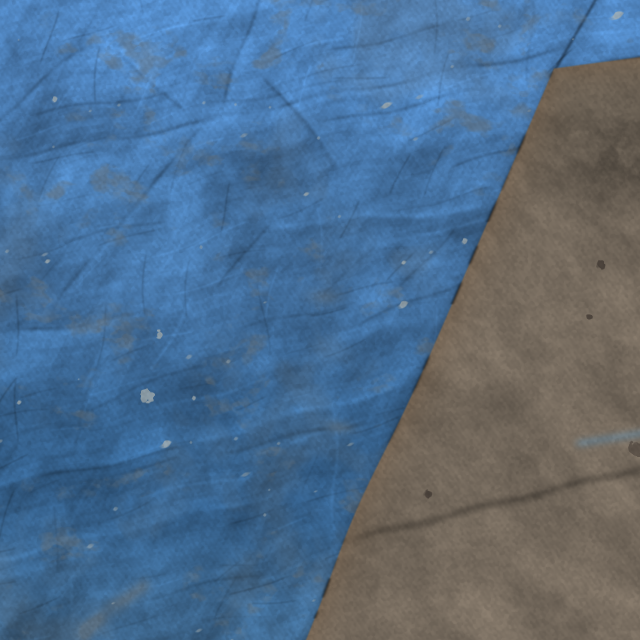
This texture is drawn by a WebGL 2 fragment shader. Its source:

```glsl
#version 300 es
precision highp float;
// A creased blue tarpaulin with paint flakes, partly covered by a worn brown board.
uniform vec2 u_resolution;
out vec4 fragColor;

// Long creases, each from xy to zw
const vec4 FOLDS[9] = vec4[9](
  vec4(-0.1, 0.735, 0.37, 0.818), vec4(0.3, 0.81, 0.92, 0.93), vec4(0.08, 0.52, 0.32, 0.81),
  vec4(0.54, 0.72, 0.41, 0.89), vec4(-0.05, 0.78, 0.14, 0.93), vec4(0.29, 0.82, 0.18, 0.93),
  vec4(0.34, 0.81, 0.41, 1.03), vec4(-0.1, 0.465, 0.24, 0.51), vec4(0.18, 0.26, 0.61, 0.35));
const vec4 RIDGES[4] = vec4[4](
  vec4(0.38, 0.645, 0.82, 0.68), vec4(-0.1, 0.225, 0.33, 0.315),
  vec4(0.28, 0.305, 0.68, 0.41), vec4(-0.1, 0.105, 0.46, 0.235));

vec2 hash2(vec2 p) {
  vec3 q = fract(p.xyx * vec3(0.1031, 0.103, 0.0973));
  q += dot(q, q.yzx + 33.33);
  return fract((q.xx + q.yz) * q.zy);
}
// Cellular noise with blended cells of tone -1..1
float softCells(vec2 p, float sharpness) {
  vec2 cell = floor(p);
  float tone = 0.0, total = 1e-5;
  for (int k = 0; k < 9; k++) {
    vec2 c = cell + vec2(k % 3 - 1, k / 3 - 1), h = hash2(c + 50.0), d = c + h - p;
    float w = exp(-sharpness * dot(d, d));
    tone += w * (fract(h.x * 7.3 + h.y * 11.7) * 2.0 - 1.0);
    total += w;
  }
  return tone / total;
}
float layers(vec2 p) {
  float sum = 0.0, amp = 0.5;
  for (int i = 0; i < 4; i++) {
    sum += amp * softCells(p, 7.0);
    p = mat2(1.6, 1.2, -1.2, 1.6) * p + 7.1;
    amp *= 0.65;
  }
  return sum;
}
// x: soft line along a segment, y: shading, positive to its left
vec2 crease(vec2 p, vec4 seg, float width) {
  vec2 ab = seg.zw - seg.xy, ap = p - seg.xy;
  float h = clamp(dot(ap, ab) / dot(ab, ab), 0.0, 1.0);
  float d = length(ap - ab * h) / width;
  float side = (ab.x * ap.y - ab.y * ap.x) / (length(ab) * width);
  float fade = smoothstep(0.0, 0.12, h) * smoothstep(1.0, 0.85, h);
  return fade * vec2(exp(-d * d), 0.4 * side * exp(-d * d * 0.15));
}
// Short scattered wrinkles, some dark and some light
float wrinkles(vec2 p, float count, float width) {
  float sum = 0.0;
  for (int k = 0; k < 9; k++) {
    vec2 c = floor(p * count) + vec2(k % 3 - 1, k / 3 - 1), h = hash2(c + 17.0);
    float angle = h.x < 0.65 ? 0.1 + 0.5 * h.x : 0.7 + h.y;
    vec2 mid = (c + h) / count, arm = vec2(cos(angle), sin(angle)) * (0.4 + 0.5 * h.y) / count;
    sum += (fract(h.x * 9.0) - 0.6) * crease(p, vec4(mid - arm, mid + arm), width).x;
  }
  return sum;
}
float blob(vec2 p, vec4 place) {
  vec2 q = (p - place.xy) / place.zw;
  return exp(-dot(q, q));
}
float spot(vec2 p, vec2 center, float radius) {
  float rough = radius * 0.5 * softCells(p * 160.0, 5.0);
  return smoothstep(0.0015, -0.0015, length(p - center) + rough - radius);
}
float flakes(vec2 p, float count, float size) {
  vec2 cell = floor(p * count), h = hash2(cell + 9.0), k = hash2(cell + 31.0);
  vec2 d = mat2(0.94, -0.34, 0.34, 0.94) * (p - (cell + 0.2 + 0.6 * h) / count);
  d.x *= mix(0.35, 1.0, k.y);
  return step(0.78, k.x) * spot(d, vec2(0), size * (0.4 + 0.6 * h.y));
}

vec3 tarp(vec2 p) {
  vec3 col = mix(vec3(0.25, 0.42, 0.58), vec3(0.21, 0.385, 0.56), smoothstep(0.0, 0.25, p.y));
  col = mix(col, vec3(0.27, 0.45, 0.64), smoothstep(0.25, 0.6, p.y));
  col = mix(col, vec3(0.315, 0.525, 0.755), smoothstep(0.6, 0.92, p.y));
  vec2 q = p + 0.004 * vec2(sin(p.y * 37.0), sin(p.x * 31.0 + p.y * 9.0));
  // Facets and slanted streaks
  float shade = 0.09 * layers(q * 8.0);
  shade += 0.05 * softCells(mat2(0.8, 0.6, -0.6, 0.8) * q * vec2(13.0, 10.0), 45.0);
  shade += 0.08 * layers(vec2(q.x * 6.0, (q.y - 0.22 * q.x) * 32.0));
  shade += 0.06 * layers(vec2((q.x - 0.6 * q.y) * 32.0, q.y * 8.0));
  shade += 0.16 * wrinkles(q, 7.0, 0.003) + 0.14 * wrinkles(q + 0.3, 15.0, 0.002);
  shade -= 0.07 * (blob(q, vec4(0.54, 0.5, 0.05, 0.06)) + blob(q, vec4(0.36, 0.39, 0.09, 0.05)));
  shade -= 0.06 * (blob(q, vec4(0.28, 0.26, 0.15, 0.035)) + blob(q, vec4(0.43, 0.73, 0.09, 0.07)));
  shade += 0.06 * (blob(q, vec4(0.6, 0.53, 0.05, 0.06)) + blob(q, vec4(0.27, 0.56, 0.07, 0.09)));
  // Dark folds and lit ridges, broken up along their length
  float broken = 0.75 + 0.6 * softCells(q * 24.0, 6.0);
  for (int i = 0; i < 9; i++) shade -= dot(crease(q, FOLDS[i], 0.0035), vec2(0.11 * broken, 0.05));
  for (int i = 0; i < 4; i++) shade += dot(crease(q, RIDGES[i], 0.005), vec2(0.09 * broken, 0.07));
  shade -= 0.22 * crease(p, vec4(0.855, 0.87, 0.945, 1.025), 0.003).x;
  col *= 1.0 + 1.5 * shade;
  // Dusty stains, then pale flakes
  float stain = 0.5 * smoothstep(0.25, 0.8, layers(q * vec2(13.0, 19.0) + 4.0));
  stain += 0.22 * smoothstep(-0.1, 0.6, layers(q * 5.0 + 2.0));
  stain += 0.6 * broken * crease(q, vec4(0.11, -0.01, 0.24, 0.1), 0.012).x;
  stain += 0.4 * (blob(q, vec4(0.53, 0.335, 0.02, 0.01)) + blob(q, vec4(0.51, 0.54, 0.025, 0.012)));
  col = mix(col, vec3(0.39, 0.43, 0.46), clamp(stain, 0.0, 0.65));
  float chips = max(flakes(p, 9.0, 0.0045), 0.6 * flakes(p + 0.37, 17.0, 0.0025));
  chips = max(chips, max(spot(p, vec2(0.229, 0.381), 0.01), spot(p, vec2(0.249, 0.477), 0.006)));
  return mix(col, vec3(0.62, 0.66, 0.67), 0.8 * chips);
}

vec3 board(vec2 p, float inset) {
  vec3 col = mix(vec3(0.46, 0.417, 0.367), vec3(0.42, 0.382, 0.335), smoothstep(0.6, 0.9, p.y));
  float shade = 0.13 * layers(mat2(0.8, 0.6, -0.6, 0.8) * p * vec2(9.0, 14.0));
  shade -= 0.15 * blob(p, vec4(0.97, 0.75, 0.09, 0.07)) * (1.0 + layers(p * 30.0));
  shade -= 0.1 * blob(p, vec4(0.64, 0.25, 0.06, 0.05));
  shade -= 0.17 * crease(p + 0.003 * sin(p.x * 40.0), vec4(0.52, 0.15, 1.08, 0.288), 0.007).x;
  col = mix(col * (1.0 + 1.3 * shade), vec3(0.46, 0.37, 0.28), 0.5 * exp(-inset * 40.0));
  col = mix(col, vec3(0.42, 0.5, 0.55), 0.7 * crease(p, vec4(0.89, 0.305, 1.08, 0.335), 0.008).x);
  float marks = max(spot(p, vec2(0.939, 0.587), 0.006), spot(p, vec2(0.921, 0.505), 0.005));
  marks = max(marks, max(spot(p, vec2(0.671, 0.228), 0.007), 0.7 * spot(p, vec2(0.995, 0.3), 0.011)));
  return mix(col, vec3(0.23, 0.2, 0.18), 0.7 * marks);
}

void main() {
  vec2 p = gl_FragCoord.xy / u_resolution;
  float soft = 0.001 + 0.7 / u_resolution.y;
  // Slanted left side and nearly level top of the board
  float left = 0.479 + 0.433 * p.y - 0.01 * exp(-pow((p.y - 0.2) / 0.13, 2.0));
  float inset = min((p.x - left) * 0.918, 0.893 + 0.134 * (p.x - 0.866) - p.y);
  vec3 col = tarp(p) * (1.0 - 0.15 * exp(-max(-inset, 0.0) * 130.0));
  col = mix(col, board(p, max(inset, 0.0)), smoothstep(-soft, soft, inset));
  // Worn rim and woven grain
  float wear = smoothstep(0.0, 0.7, softCells(p.yy * 29.0, 6.0));
  col *= 1.0 - 0.4 * wear * exp(-pow(inset / 0.003, 2.0));
  col *= 1.0 + 0.05 * softCells(p * 210.0, 5.0) + 0.012 * sin(p.x * 700.0 + p.y * 500.0);
  fragColor = vec4(clamp(col, 0.0, 1.0), 1.0);
}
```
